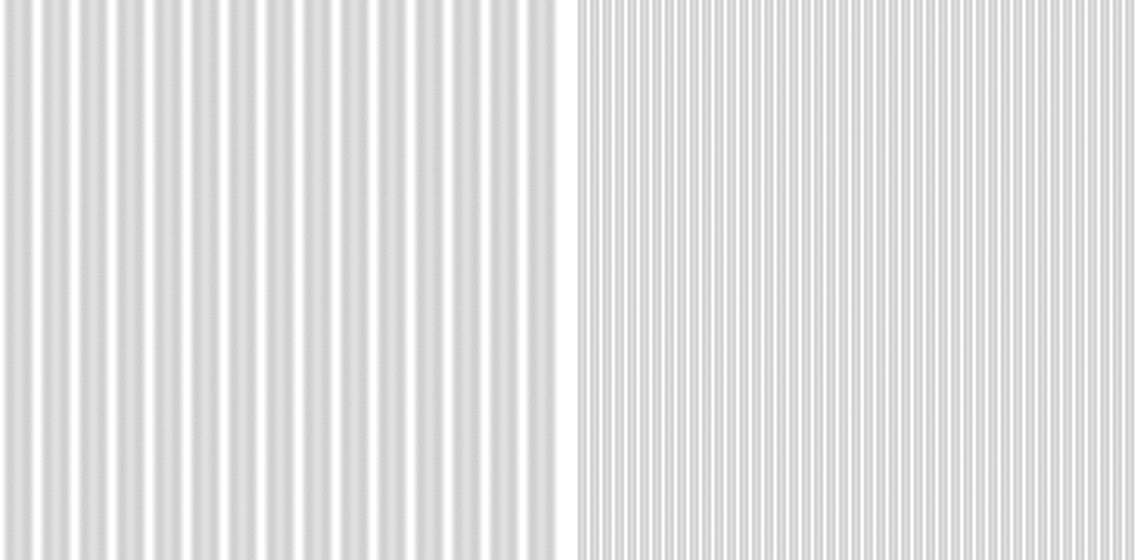
Left, the tile; right, the same tile 3 across and 3 down.
Write a WebGL 2 fragment shader that draws this pattern.

```glsl
#version 300 es
precision highp float;

uniform vec2 u_resolution;
out vec4 fragColor;

const float FLUTES = 15.0;            // repeats across
const vec3 CREST_COLOR = vec3(1.0);
const vec3 VALLEY_COLOR = vec3(0.815);
const vec3 RIDGE_COLOR = vec3(0.88);
const float CREST_CORE = 0.02;        // distances in repeats from the crest
const float CREST_EDGE = 0.25;
const float RIDGE_START = 0.29;
const float RIDGE_PEAK = 0.48;
const float GRAIN_CELLS = 240.0;      // whole number, so the grain wraps
const float GRAIN_STRENGTH = 0.03;

// Integer hash giving a unit gradient for each lattice point
vec2 latticeGradient(vec2 cell) {
    uvec2 q = uvec2(mod(cell, GRAIN_CELLS));
    uint h = q.x * 73856093u ^ q.y * 19349663u;
    h = (h ^ (h >> 16)) * 73244475u;
    h = (h ^ (h >> 15)) * 44485709u;
    h ^= h >> 16;
    float angle = float(h & 65535u) / 65536.0 * 6.28319;
    return vec2(cos(angle), sin(angle));
}

// Gradient noise that repeats every GRAIN_CELLS cells
float gradientNoise(vec2 p) {
    vec2 cell = floor(p);
    vec2 f = p - cell;
    vec2 w = f * f * f * (f * (f * 6.0 - 15.0) + 10.0);
    vec2 e = vec2(1.0, 0.0);
    float a = dot(latticeGradient(cell), f);
    float b = dot(latticeGradient(cell + e.xy), f - e.xy);
    float c = dot(latticeGradient(cell + e.yx), f - e.yx);
    float d = dot(latticeGradient(cell + e.xx), f - e.xx);
    return mix(mix(a, b, w.x), mix(c, d, w.x), w.y);
}

void main() {
    vec2 uv = gl_FragCoord.xy / u_resolution;

    // Distance to the nearest crest: 0 on the crest, 0.5 midway
    float crestDistance = 0.5 - abs(fract(uv.x * FLUTES) - 0.5);

    // Shaded groove with a faint ridge along its middle
    float ridge = smoothstep(RIDGE_START, RIDGE_PEAK, crestDistance);
    vec3 groove = mix(VALLEY_COLOR, RIDGE_COLOR, ridge);

    // Bright crest with soft shoulders
    float crest = 1.0 - smoothstep(CREST_CORE, CREST_EDGE, crestDistance);
    vec3 color = mix(groove, CREST_COLOR, crest);

    // Fine grain, strongest in the dark valleys
    float grainMask = (1.0 - crest) * (1.0 - 0.6 * ridge);
    color += GRAIN_STRENGTH * grainMask * gradientNoise(uv * GRAIN_CELLS);

    fragColor = vec4(clamp(color, 0.0, 1.0), 1.0);
}
```
